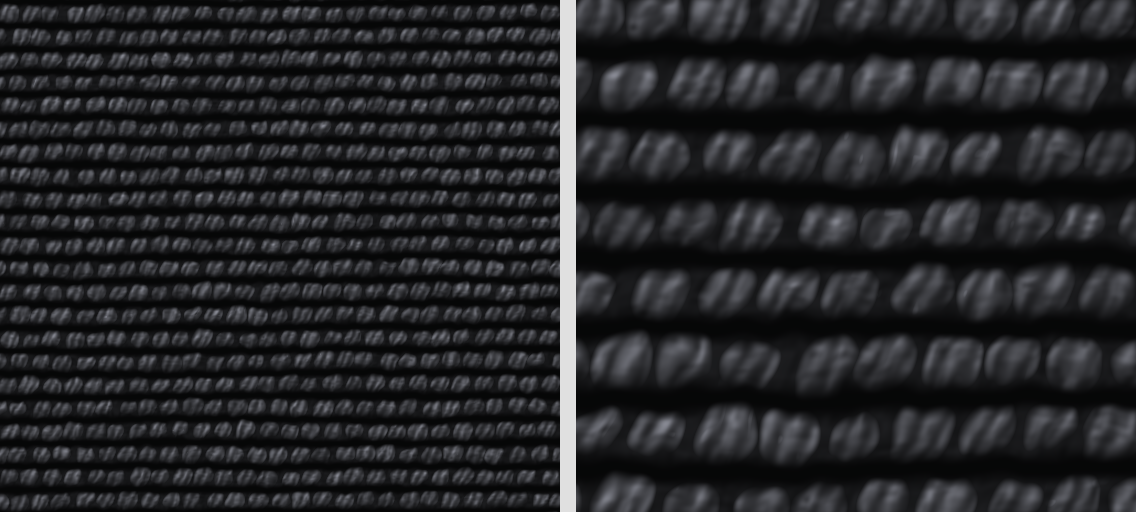
Left: the whole. Right: its middle third, enlarged.
Give the GLSL for this texture, as a Shadertoy shader.

```glsl
float hash(vec2 p) {
    vec3 h = fract(vec3(p.xyx) * 0.1031);
    h += dot(h, h.yzx + 33.33);
    return fract((h.x + h.y) * h.z);
}

float noise(vec2 p) {
    vec2 cell = floor(p), f = fract(p);
    f = f * f * (3.0 - 2.0 * f);
    return mix(mix(hash(cell), hash(cell + vec2(1, 0)), f.x),
               mix(hash(cell + vec2(0, 1)), hash(cell + vec2(1, 1)), f.x), f.y);
}

// Brightness of one knot; q is measured from its centre, y pointing down
float knot(vec2 q, vec2 id) {
    float size = 0.9 + 0.2 * hash(id + 31.0);
    q.x += 0.22 * q.y;
    vec2 d = q / (vec2(0.5, 0.42) * size);
    float body = smoothstep(0.0, 0.9, 1.0 - d.x * d.x * d.x * d.x - d.y * d.y);

    // Slanted strands, two or three to a knot
    float count = 2.0 + 0.8 * hash(id + 57.0);
    float phase = count * (q.x + 0.3 * q.y) + 0.5 + 0.5 * hash(id + 83.0);
    float strand = 0.5 + 0.5 * cos(6.2832 * phase);
    float light = mix(1.15, 0.55, smoothstep(-0.3, 0.4, q.y));
    return body * light * mix(0.52, 1.0, strand) * mix(0.8, 1.12, hash(id + 11.0));
}

void mainImage(out vec4 fragColor, in vec2 fragCoord) {
    vec2 uv = fragCoord / iResolution.xy;
    vec2 p = vec2(uv.x * 25.9, (1.0 - uv.y) * 22.07 - 0.13);

    // Uneven tension in the weave
    p.y += 0.14 * (noise(p * vec2(0.25, 0.5) + 40.0) - 0.5) + 0.08 * uv.x;
    p += 0.12 * (vec2(noise(p * 2.5 + 7.0), noise(p * 2.5 + 71.0)) - 0.5);

    float row = floor(p.y);
    float y = p.y - row - 0.5;
    float x = p.x + 0.1 + 0.5 * mod(row, 2.0);
    float column = floor(x);

    // Dim yarn behind the knots
    float tone = 0.2 * smoothstep(0.45, 0.2, abs(y));
    for (float i = -1.0; i <= 1.0; i++) {
        vec2 id = vec2(column + i, row) + 100.0;
        float drift = 0.2 * (hash(id) - 0.5);
        float lift = 0.08 * (hash(id + 19.0) - 0.5);
        tone = max(tone, knot(vec2(x - column - i - 0.5 - drift, y - lift), id));
    }

    // Fuzzy fibres leaning with the strands
    vec2 slant = vec2(p.x + 0.35 * p.y, p.y);
    float fibre = 0.6 * noise(slant * vec2(9.0, 5.0)) + 0.4 * noise(slant * vec2(5.0, 11.0) + 23.0);
    tone *= 0.6 + 0.85 * fibre;

    // Rare pale flecks of lint
    float lint = smoothstep(0.86, 0.98, noise(slant * vec2(6.0, 4.0) + 300.0));
    tone += 0.3 * lint * tone * smoothstep(0.6, 0.85, noise(p * 0.6 + 90.0));

    vec3 shadow = vec3(0.025, 0.026, 0.028);
    vec3 yarn = vec3(0.345, 0.35, 0.375);
    fragColor = vec4(mix(shadow, yarn, tone), 1.0);
}
```
